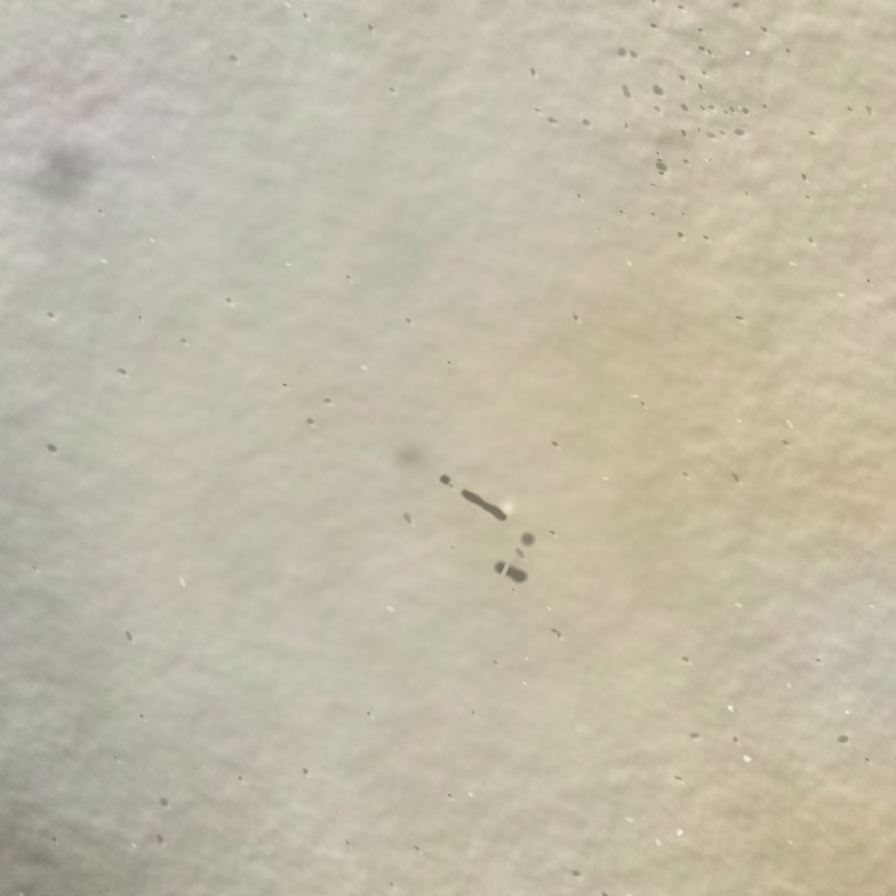
A WebGL 1 fragment shader for this texture:

```glsl
precision highp float;
// Weathered beige stone: soft warm and cool stains, fine relief, sparse pits and a scratch.
uniform vec2 u_resolution;

float hash(vec2 p) {
  vec3 q = fract(vec3(p.xyx) * 0.1031);
  q += dot(q, q.yzx + 33.33);
  return fract((q.x + q.y) * q.z);
}

float noise(vec2 p) {
  vec2 i = floor(p), f = fract(p);
  f = f * f * f * (f * (f * 6.0 - 15.0) + 10.0);
  return mix(mix(hash(i), hash(i + vec2(1, 0)), f.x),
             mix(hash(i + vec2(0, 1)), hash(i + vec2(1, 1)), f.x), f.y);
}

float fbm(vec2 p) {
  float sum = 0.0, weight = 0.53;
  for (int i = 0; i < 4; i++) {
    sum += weight * noise(p);
    p = mat2(1.6, 1.2, -1.2, 1.6) * p + 17.3;
    weight *= 0.5;
  }
  return sum;
}

mat2 rotation(float a) {
  return mat2(cos(a), -sin(a), sin(a), cos(a));
}

// Round falloff of a stain with separate radii.
float stain(vec2 uv, vec2 center, vec2 radius) {
  vec2 d = (uv - center) / radius;
  return exp(-dot(d, d));
}

// One jittered, slightly slanted speck per cell; chance sets how many cells hold one.
float specks(vec2 uv, float cells, float chance, float stretch) {
  vec2 p = uv * cells, id = floor(p);
  float size = mix(0.12, 0.25, hash(id + 5.7));
  vec2 center = 0.35 + 0.3 * vec2(hash(id + 11.3), hash(id + 27.9));
  vec2 d = rotation(-0.6 + 0.9 * (hash(id + 41.0) - 0.5)) * (fract(p) - center);
  d.y *= stretch;
  d += 0.12 * (vec2(noise(p * 5.0), noise(p * 5.0 + 31.0)) - 0.5);
  return step(hash(id + 63.0), chance) * smoothstep(size, size * 0.25, length(d));
}

// Broken diagonal scratch, returned as darkness.
float scratch(vec2 uv, vec2 a, vec2 b, float width) {
  vec2 ab = b - a;
  float t = clamp(dot(uv - a, ab) / dot(ab, ab), 0.0, 1.0);
  float wobble = 0.003 * (noise(uv * 90.0) - 0.5);
  float gaps = smoothstep(0.25, 0.55, noise(vec2(t * 5.0, 3.7)));
  return gaps * smoothstep(width, width * 0.2, length(uv - a - ab * t) + wobble);
}

void main() {
  vec2 uv = gl_FragCoord.xy / u_resolution;
  vec2 warped = uv + 0.06 * (vec2(fbm(uv * 5.0), fbm(uv * 5.0 + 40.0)) - 0.5);

  // Broad tint: cool on the left, ochre on the right.
  float cloud = fbm(uv * 4.0 + 8.0) - 0.5;
  float warmth = smoothstep(0.1, 0.9, warped.x * 0.75 + 0.17 + cloud * 0.6
               - 0.25 * smoothstep(0.6, 1.0, uv.y));
  vec3 color = mix(vec3(0.752, 0.746, 0.695), vec3(0.782, 0.744, 0.645), warmth);
  color -= vec3(0.0, 0.018, 0.05) * stain(warped, vec2(0.72, 0.54), vec2(0.17, 0.15));
  color -= vec3(0.0, 0.025, 0.055) * stain(warped, vec2(0.98, 0.45), vec2(0.1, 0.07));
  color -= vec3(0.03, 0.05, 0.08) * stain(warped, vec2(1.0, 0.02), vec2(0.2, 0.13));
  color += vec3(0.015, 0.01, 0.045) * stain(warped, vec2(0.08, 0.85), vec2(0.13, 0.12));
  color += vec3(-0.01, 0.005, 0.035) * stain(warped, vec2(0.99, 0.27), vec2(0.13, 0.1));

  // Shade along the left edge and in the lower corner.
  color *= 1.0 - 0.14 * stain(warped, vec2(-0.03, 0.32), vec2(0.14, 0.3));
  color *= 1.0 - 0.27 * stain(warped, vec2(0.0, -0.02), vec2(0.24, 0.15));

  // Rougher at the edges and under the pit cluster, smooth in the middle.
  float cluster = stain(warped, vec2(0.76, 0.89), vec2(0.09, 0.11));
  float rough = 0.55 + 0.6 * smoothstep(0.25, 0.6, length(uv - vec2(0.45, 0.52)))
              + 0.5 * cluster + 0.4 * stain(uv, vec2(0.8, 0.52), vec2(0.08));
  vec2 grain = rotation(-0.3) * uv * vec2(1.0, 1.2);
  float relief = fbm(grain * 42.0) - fbm(grain * 42.0 + vec2(0.25, -0.4));
  color += rough * (0.11 * relief + 0.05 * (fbm(grain * 30.0 + 70.0) - 0.5));
  color += 0.06 * (fbm(uv * 11.0 + 23.0) - 0.5);
  color += vec3(0.035, -0.012, 0.03) * (fbm(uv * 24.0 + 51.0) - 0.5);

  // Pale chips.
  float chips = specks(uv + 0.31, 34.0, 0.035 * rough, 1.8);
  color += 0.1 * chips;
  float glints = specks(uv + 0.57, 38.0, 0.05 * stain(uv, vec2(0.88, 0.18), vec2(0.16, 0.07)), 1.2);
  color = mix(color, vec3(0.93, 0.92, 0.85), glints);

  // Scattered pits, dense in the cluster, each with a lit rim.
  float pits = 0.0, rims = 0.0;
  for (int i = 0; i < 3; i++) {
    float k = float(i), cells = 25.0 + 9.0 * k;
    float chance = 0.012 + 0.035 * smoothstep(0.45, 0.95, uv.x * 0.5 + uv.y * 0.5) + 0.4 * cluster;
    vec2 p = uv + 0.37 * k;
    pits = max(pits, specks(p, cells, chance, 1.6) * (0.55 + 0.45 * noise(uv * 30.0)));
    rims = max(rims, specks(p + vec2(-0.004, 0.005), cells, chance, 1.6));
  }
  color += 0.05 * rims * (1.0 - pits);
  color = mix(color, vec3(0.43, 0.41, 0.34), 0.6 * pits);

  // Old blotches in the upper left and the central scratch.
  float mottled = 0.4 + 0.9 * fbm(uv * 35.0);
  color -= vec3(0.17, 0.16, 0.17) * mottled * stain(warped, vec2(0.065, 0.8), vec2(0.03, 0.035));
  color -= vec3(0.05, 0.07, 0.09) * mottled * stain(warped, vec2(0.085, 0.89), vec2(0.045, 0.035));
  color -= 0.12 * mottled * stain(uv, vec2(0.46, 0.49), vec2(0.018, 0.013));
  float mark = scratch(uv, vec2(0.495, 0.465), vec2(0.562, 0.423), 0.007);
  mark = max(mark, scratch(uv, vec2(0.56, 0.366), vec2(0.58, 0.357), 0.011));
  mark = max(mark, 0.8 * smoothstep(0.011, 0.003, length(uv - vec2(0.589, 0.398))));
  color += 0.12 * stain(uv, vec2(0.566, 0.434), vec2(0.008));
  color = mix(color, vec3(0.38, 0.35, 0.29), 0.75 * mark);

  gl_FragColor = vec4(clamp(color, 0.0, 1.0), 1.0);
}
```
